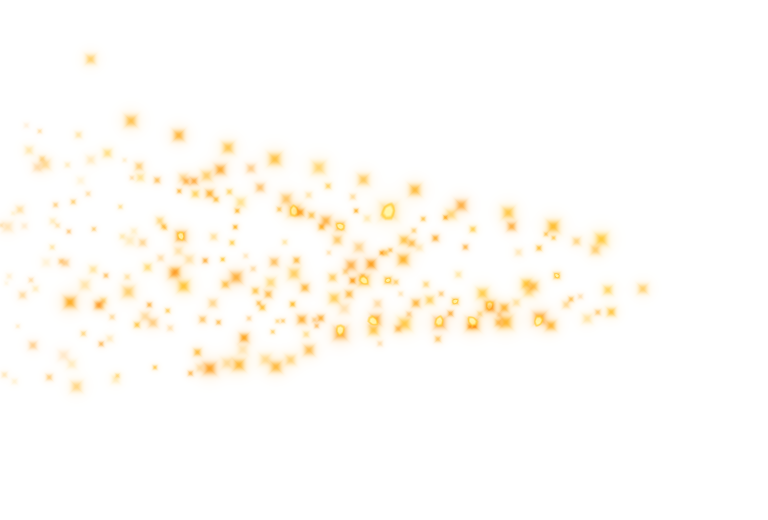
Write a WebGL 1 fragment shader that draws this background.

```glsl
precision highp float;

// A wedge of golden sparkles on white, narrowing towards the right.
// Loops scatter soft stars with diagonal arms between two sloping edges and
// line up larger ones in rows; some carry a pale grain with a golden rim.

uniform vec2 u_resolution;

const int STAR_COUNT = 215;
const int ROW_COUNT = 11;

float hash(float n) {
  return fract(sin(n * 12.9898 + 4.137) * 43758.5453);
}

// Glow with four concave-sided arms along the diagonals, radius about 1
float starGlow(vec2 q) {
  vec2 arms = abs(vec2(q.x + q.y, q.x - q.y)) * 0.7071;
  float r2 = dot(q, q);
  float core = exp(-2.0 * r2 - 3.5 * arms.x * arms.y);
  return min(core, 1.0) + 0.16 * exp(-0.7 * r2);
}

// Tints the background with one star
vec3 addStar(vec3 color, vec2 offset, float size, float strength, float warmth) {
  vec2 q = offset / size;
  if (dot(q, q) > 10.0) return color;
  vec3 absorbed = mix(vec3(0.0, 0.20, 0.75), vec3(0.01, 0.38, 0.88), warmth);
  return color * (1.0 - absorbed * min(strength * starGlow(q), 1.0));
}

// Paints an uneven rounded grain: golden rim, pale yellow inside
vec3 addGrain(vec3 color, vec2 offset, float radius, float angle) {
  if (dot(offset, offset) > 9.0 * radius * radius) return color;
  float c = cos(angle);
  float s = sin(angle);
  vec2 q = mat2(c, -s, s, c) * offset * vec2(0.9, 1.2) / radius;
  q.x += 0.25 * q.y * q.y;
  vec2 a = abs(q);
  float d = mix(max(a.x * 0.866 + a.y * 0.5, a.y), length(q), 0.5);
  float soft = 0.15 + 0.7 / (u_resolution.x * radius);
  float body = 1.0 - smoothstep(1.0 - soft, 1.0 + soft, d);
  float inside = 1.0 - smoothstep(0.4, 0.95, d);
  vec3 gold = mix(vec3(1.0, 0.80, 0.18), vec3(1.0, 0.99, 0.72), inside);
  return mix(color, gold, body * 0.85);
}

// Star number id of a row, with slightly varied place and weight
vec3 addRowStar(vec3 color, vec2 offset, float id) {
  vec2 jitter = vec2(hash(id), hash(id + 37.0)) - 0.5;
  float size = mix(0.0115, 0.0145, hash(id + 71.0));
  float strength = mix(0.6, 0.9, hash(id + 113.0));
  return addStar(color, offset - 0.008 * jitter, size, strength, hash(id + 151.0));
}

void main() {
  vec2 p = gl_FragCoord.xy / u_resolution.x;
  vec3 color = vec3(1.0);

  // Scattered stars, thinning out near the tip
  for (int i = 0; i < STAR_COUNT; i++) {
    float id = float(i);
    float t = (id + hash(id)) / float(STAR_COUNT);
    float x = 0.64 * t + 0.16 * pow(t, 7.0);
    float lower = 0.160 + 0.125 * x;
    float upper = 0.525 - 0.205 * x;
    vec2 center = vec2(x, mix(lower, upper, hash(id + 311.0)));

    float scale = hash(id + 523.0);
    float presence = smoothstep(-0.2, 0.3, x);
    float size = mix(0.0050, 0.0125, scale * sqrt(scale));
    float strength = mix(0.25, 0.9, hash(id + 737.0)) * presence;
    color = addStar(color, p - center, size, strength, hash(id + 941.0));

    // Bright grains, rare on the left
    if (hash(id + 1153.0) < 0.10 * smoothstep(0.1, 0.45, x)) {
      float radius = mix(0.003, 0.0065, hash(id + 1361.0));
      color = addStar(color, p - center, radius * 2.1, 0.7, 0.3);
      color = addGrain(color, p - center, radius, 6.2832 * scale);
    }
  }

  // Rows of larger stars along the upper rim, the middle and the lower rim
  for (int i = 0; i < ROW_COUNT; i++) {
    float id = float(i);
    vec2 rim = vec2(0.171 + 0.0612 * id, 0.516 - 0.0147 * id);
    color = addRowStar(color, p - rim, id + 200.0);

    if (i < 7) {
      vec2 middle = vec2(0.091 + 0.0727 * id, 0.285 + 0.0095 * id);
      color = addRowStar(color, p - middle, id + 400.0);
    }

    float x = 0.271 + 0.043 * id;
    vec2 base = vec2(x, mix(0.198, 0.259, smoothstep(0.35, 0.48, x)));
    color = addRowStar(color, p - base, id + 600.0);
    if (mod(id, 3.0) > 0.5 && i > 2) {
      color = addGrain(color, p - base, 0.0062, 0.6 + id);
    }
  }

  // Stray star above, star at the tip, and the largest grain
  color = addStar(color, p - vec2(0.118, 0.600), 0.0110, 0.6, 0.3);
  color = addStar(color, p - vec2(0.837, 0.301), 0.0110, 0.6, 0.3);
  vec2 grain = p - vec2(0.506, 0.402);
  color = addStar(color, grain, 0.0180, 0.7, 0.2);
  color = addGrain(color, grain, 0.0095, 1.2);

  gl_FragColor = vec4(color, 1.0);
}
```
